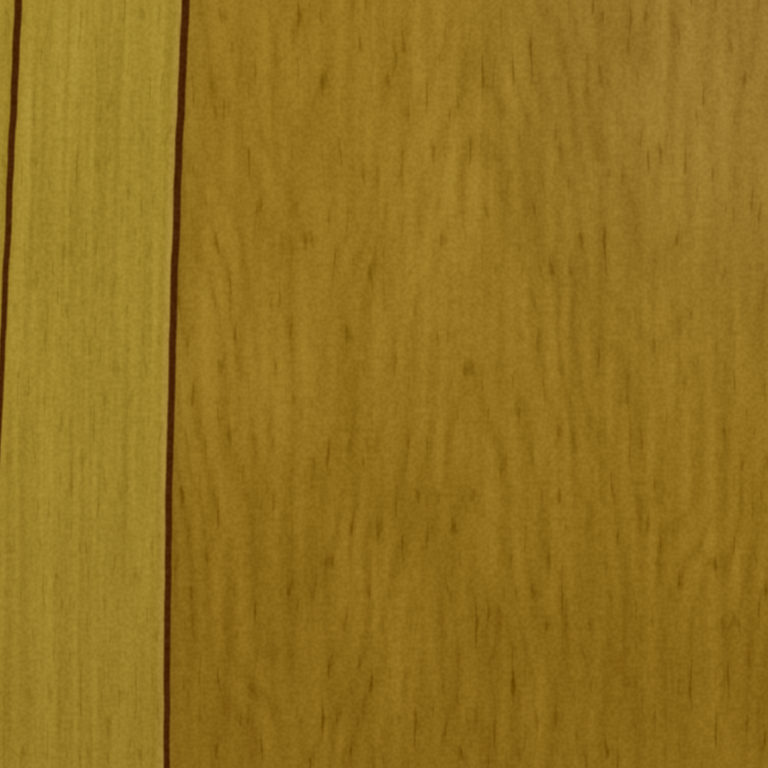
A three.js fragment shader for this texture:

```glsl
// Varnished wood: a pale, straight-grained strip beside a wide panel of
// cathedral grain, parted by dark curved seams. Growth rings are contours of
// a warped height field; pores and fibres are stretched gradient noise.

varying vec2 vUv;

const vec3 PANEL_TOP    = vec3(0.590, 0.457, 0.130);
const vec3 PANEL_BOTTOM = vec3(0.532, 0.397, 0.092);
const vec3 STRIP_TOP    = vec3(0.630, 0.525, 0.180);
const vec3 STRIP_BOTTOM = vec3(0.590, 0.480, 0.150);
const vec3 STRIP_EDGE   = vec3(0.680, 0.560, 0.270);
const vec3 SEAM_COLOR   = vec3(0.260, 0.115, 0.010);
const vec3 GRAIN_TINT   = vec3(1.00, 1.02, 0.75);  // darkening per channel

const float PEAK_X      = 0.62;   // axis of the upward arch
const float ARCH_PERIOD = 0.45;   // distance from arch to arch
const float ARCH_HEIGHT = 0.36;
const float RING_COUNT  = 6.5;    // rings per unit of height
const float RING_DEPTH  = 0.030;
const float PORE_DEPTH  = 0.085;
const float FIBRE_DEPTH = 0.050;
const float SPECKLE     = 0.040;
const float SEAM_SOFT   = 0.0022;

const float TAU = 6.28318;

vec2 gradient(vec2 cell) {
  vec3 q = fract(cell.xyx * vec3(0.1031, 0.1030, 0.0973));
  q += dot(q, q.yzx + 33.33);
  float angle = TAU * fract((q.x + q.y) * q.z);
  return vec2(cos(angle), sin(angle));
}

float gradientNoise(vec2 p) {
  vec2 i = floor(p);
  vec2 f = fract(p);
  vec2 w = f * f * f * (f * (f * 6.0 - 15.0) + 10.0);
  float a = dot(gradient(i), f);
  float b = dot(gradient(i + vec2(1.0, 0.0)), f - vec2(1.0, 0.0));
  float c = dot(gradient(i + vec2(0.0, 1.0)), f - vec2(0.0, 1.0));
  float d = dot(gradient(i + vec2(1.0, 1.0)), f - vec2(1.0, 1.0));
  return mix(mix(a, b, w.x), mix(c, d, w.x), w.y);
}

float fbm(vec2 p) {
  float sum = 0.0;
  float gain = 1.0;
  for (int octave = 0; octave < 3; octave++) {
    sum += gain * gradientNoise(p);
    p = p * 2.03 + 17.3;
    gain *= 0.5;
  }
  return sum;
}

// Seam positions across the canvas at height y.
float mainSeam(float y)  { return 0.217 + 0.025 * y * y; }
float outerSeam(float y) { return -0.022 + 0.046 * y; }

// 1 inside a line of the given half width, 0 outside.
float line(float offset, float halfWidth) {
  return 1.0 - smoothstep(halfWidth - SEAM_SOFT, halfWidth + SEAM_SOFT, abs(offset));
}

// Short, dark vertical dashes.
float pores(vec2 p, vec2 frequency) {
  return smoothstep(0.18, 0.62, gradientNoise(p * frequency));
}

vec3 panel(vec2 p) {
  // Nested arches and V shapes, bent by slow noise.
  float warp = 0.035 * fbm(p * vec2(7.0, 2.5) + 4.0);
  float arch = asin(0.96 * cos(TAU * (p.x + warp - PEAK_X) / ARCH_PERIOD));
  float height = p.y - ARCH_HEIGHT * arch + 0.10 * fbm(p * vec2(16.0, 5.0));
  float ring = pow(0.5 + 0.5 * sin(TAU * RING_COUNT * height), 2.0);
  float ringStrength = 0.6 + 1.1 * gradientNoise(p * vec2(9.0, 5.0) + 31.0);

  float dark = RING_DEPTH * (ring - 0.375) * clamp(ringStrength, 0.1, 1.3);
  dark += PORE_DEPTH * pores(p + 3.0, vec2(125.0, 24.0)) * (0.25 + 0.75 * ring);
  dark += 0.5 * PORE_DEPTH * pores(p + 8.0, vec2(75.0, 13.0)) * ring;
  dark += FIBRE_DEPTH * gradientNoise(p * vec2(62.0, 5.0));
  dark += 0.030 * fbm(p * vec2(6.0, 3.0) + 50.0);

  vec3 color = mix(PANEL_BOTTOM, PANEL_TOP, smoothstep(-0.1, 0.85, p.y));
  color.b += 0.045 * smoothstep(0.4, 1.0, p.x) * smoothstep(0.3, 1.0, p.y);
  return color - dark * GRAIN_TINT;
}

vec3 strip(vec2 p, float seamOffset) {
  vec2 along = vec2(p.x - 0.6 * mainSeam(p.y), p.y) + 2.0;
  float dark = FIBRE_DEPTH * gradientNoise(along * vec2(85.0, 1.6));
  dark += 0.6 * FIBRE_DEPTH * gradientNoise(along * vec2(150.0, 6.0));
  dark += 0.6 * PORE_DEPTH * pores(along, vec2(140.0, 26.0));
  dark += 0.025 * fbm(p * vec2(5.0, 3.0) + 70.0);

  vec3 color = mix(STRIP_BOTTOM, STRIP_TOP, smoothstep(0.0, 0.7, p.y));
  color = mix(color, STRIP_EDGE, 0.55 * smoothstep(-0.016, -0.006, seamOffset));
  return color - dark * GRAIN_TINT;
}

void main() {
  vec2 p = vUv;
  float wobble = 0.0012 * gradientNoise(vec2(p.y * 22.0, 5.5));
  float seamOffset = p.x - mainSeam(p.y) + wobble;
  float outerOffset = p.x - outerSeam(p.y) + wobble;

  float panelSide = smoothstep(-SEAM_SOFT, SEAM_SOFT, seamOffset);
  vec3 color = mix(strip(p, seamOffset), panel(p), panelSide);

  // Soft shade beside the seams, then the dark gaps themselves.
  color *= 1.0 - 0.10 * panelSide * exp(-max(seamOffset, 0.0) / 0.012);
  float seam = line(seamOffset, mix(0.0038, 0.0050, p.y));
  float outer = line(outerOffset, mix(0.0020, 0.0048, p.y));
  color = mix(color, SEAM_COLOR, 0.95 * max(seam, outer));

  // Fine mottling over everything.
  float mottle = gradientNoise(p * 190.0) + 0.6 * gradientNoise(p * 85.0 + 9.0);
  color += SPECKLE * mottle * vec3(1.0, 1.0, 0.8);

  gl_FragColor = vec4(clamp(color, 0.0, 1.0), 1.0);
}
```
